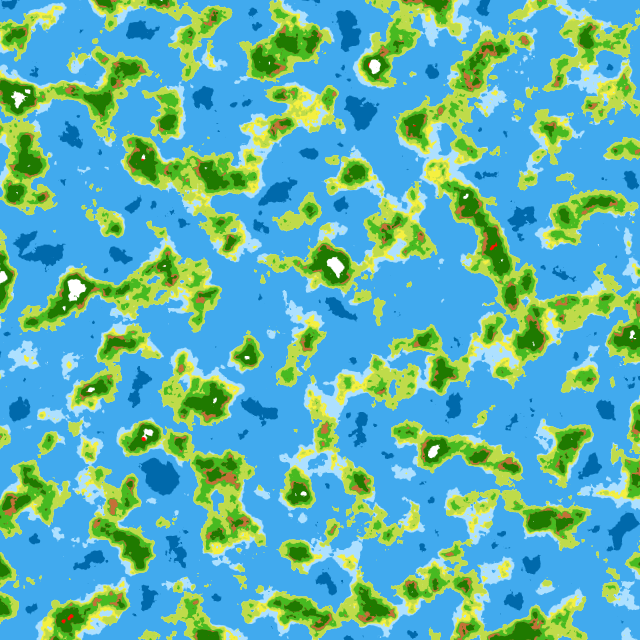
Write a Shadertoy shader that draws this texture.

```glsl
// Draws a banded terrain map: small ragged islands scattered over a blue sea.

const float TERRAIN_CELLS = 14.0;   // cells across the canvas, first octave
const float DRYNESS_CELLS = 13.0;
const float ROCK_CELLS = 36.0;

// Height levels, in standard deviations from the mean
const float SHELF_LEVEL = -1.78;
const float COAST_LEVEL = 0.44;
const float GRASS_LEVEL = 1.02;
const float FOREST_LEVEL = 1.58;
const float PEAK_LEVEL = 2.62;

// Widest extent of the bands that come and go
const float SHALLOWS_WIDTH = 0.70;
const float BEACH_WIDTH = 0.32;
const float ROCK_WIDTH = 0.40;

const vec3 DEEP = vec3(0.00, 0.41, 0.67);
const vec3 SEA = vec3(0.255, 0.667, 0.933);
const vec3 SHALLOWS = vec3(0.68, 0.88, 1.00);
const vec3 BEACH = vec3(0.96, 0.94, 0.25);
const vec3 MEADOW = vec3(0.75, 0.86, 0.29);
const vec3 GRASS = vec3(0.28, 0.73, 0.13);
const vec3 ROCK = vec3(0.77, 0.44, 0.22);
const vec3 FOREST = vec3(0.12, 0.48, 0.00);
const vec3 SNOW = vec3(1.0);
const vec3 LAVA = vec3(1.0, 0.06, 0.0);

vec3 hash3(vec2 cell) {
    vec3 q = fract(cell.xyx * vec3(0.1031, 0.1030, 0.0973));
    q += dot(q, q.yxz + 33.33);
    return fract((q.xxy + q.yzz) * q.zyx);
}

// Cellular noise: each cell holds one jittered point with a random slope
float slopeNoise(vec2 p) {
    vec2 cell = floor(p);
    float sum = 0.0;
    for (int y = -1; y <= 1; y++) {
        for (int x = -1; x <= 1; x++) {
            vec2 c = cell + vec2(x, y);
            vec3 rnd = hash3(c);
            vec2 offset = p - c - rnd.xy;
            float angle = 6.2832 * rnd.z;
            float falloff = max(1.0 - dot(offset, offset), 0.0);
            sum += dot(offset, vec2(cos(angle), sin(angle))) * falloff * falloff;
        }
    }
    return sum / 0.2288;   // unit variance
}

// Octaves of slope noise, scaled back to unit variance
float layeredNoise(vec2 p, int octaves) {
    float sum = 0.0, power = 0.0, gain = 1.0;
    for (int i = 0; i < octaves; i++) {
        sum += gain * slopeNoise(p);
        power += gain * gain;
        gain *= 0.5;
        p = mat2(1.6, 1.2, -1.2, 1.6) * p + 71.7;
    }
    return sum / sqrt(power);
}

// Coverage of the region where d is positive, one pixel soft
float above(float d) {
    return clamp(d / max(fwidth(d), 1e-5) + 0.5, 0.0, 1.0);
}

void mainImage(out vec4 fragColor, in vec2 fragCoord) {
    vec2 p = fragCoord / iResolution.y;

    float height = layeredNoise(p * TERRAIN_CELLS + 105.0, 5);
    float dryness = layeredNoise(p * DRYNESS_CELLS + 317.0, 3);
    float rockiness = layeredNoise(p * ROCK_CELLS + 523.0, 2);

    // Local extent of the bands beside the coast and the forest
    float shallows = SHALLOWS_WIDTH * smoothstep(-0.2, 1.4, dryness);
    float beach = BEACH_WIDTH * smoothstep(0.0, 1.5, dryness);
    float rock = ROCK_WIDTH * smoothstep(0.1, 1.3, rockiness);

    // Water
    vec3 color = mix(DEEP, SEA, above(height - SHELF_LEVEL));
    color = mix(color, SHALLOWS, above(height - COAST_LEVEL + shallows));

    // Land, from the shore upward
    color = mix(color, BEACH, above(height - COAST_LEVEL));
    color = mix(color, MEADOW, above(height - COAST_LEVEL - beach));
    color = mix(color, GRASS, above(height - GRASS_LEVEL));
    color = mix(color, ROCK, above(height - FOREST_LEVEL + rock));
    color = mix(color, FOREST, above(height - FOREST_LEVEL));

    // Summits
    vec3 summit = mix(SNOW, LAVA, above(dryness - 0.8));
    color = mix(color, summit, above(height - PEAK_LEVEL));

    fragColor = vec4(color, 1.0);
}
```
